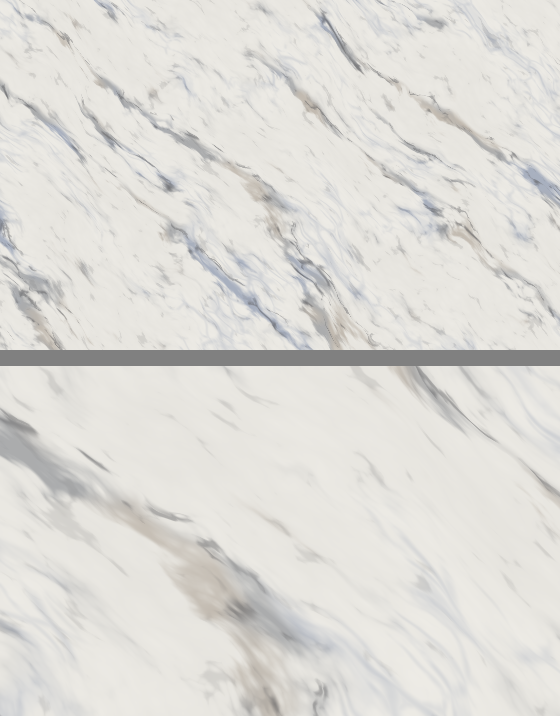
Top, the full canvas; bottom, a detail of the centre.
Give the GLSL for this texture, as a Shadertoy shader.

```glsl
const float TILE_WIDTH = 0.823;
const vec2 ALONG = vec2(0.72, -0.694);
const vec2 ACROSS = vec2(0.694, 0.72);

const vec3 STONE = vec3(0.914, 0.906, 0.884);
const vec3 GREY = vec3(0.67, 0.675, 0.68);
const vec3 BLUE = vec3(0.66, 0.69, 0.75);
const vec3 BEIGE = vec3(0.76, 0.73, 0.69);
const vec3 CHARCOAL = vec3(0.36, 0.36, 0.37);

vec2 hash2(vec2 c) {
    vec3 q = fract(c.xyx * vec3(0.1031, 0.1030, 0.0973));
    q += dot(q, q.yzx + 33.33);
    return fract((q.xx + q.yz) * q.zy);
}

// Distances to the nearest and second nearest cell points
vec2 cells(vec2 p) {
    vec2 id = floor(p);
    vec2 f = p - id;
    vec2 nearest = vec2(8.0);
    for (int y = -1; y <= 1; y++) {
        for (int x = -1; x <= 1; x++) {
            vec2 o = vec2(x, y);
            float d = length(o + hash2(id + o) - f);
            nearest = d < nearest.x ? vec2(d, nearest.x) : vec2(nearest.x, min(nearest.y, d));
        }
    }
    return nearest;
}

// Layered cellular noise, about zero mean and unit spread
float cloud(vec2 p, int octaves) {
    float sum = 0.0, total = 0.0, amp = 0.5;
    for (int i = 0; i < octaves; i++) {
        sum += amp * cells(p).x;
        total += amp;
        amp *= 0.5;
        p = p * 2.03 + vec2(17.3, 9.1);
    }
    return (sum / total - 0.43) * 9.0;
}

// Thin lines along the cell borders
float crackle(vec2 p, float width) {
    vec2 d = cells(p);
    return 1.0 - smoothstep(0.0, width, d.y - d.x);
}

vec2 warp(vec2 p, float amount) {
    float freq = 9.0;
    for (int i = 0; i < 5; i++) {
        p += amount / freq * sin(p.yx * freq + vec2(1.7, 4.1) * float(i + 1));
        freq *= 1.9;
    }
    return p;
}

// Slanted repeating vein: x is the soft band, y its dark rim
vec2 vein(vec2 p, float startX, float lean, vec2 span, float sway, float width) {
    float depth = 1.0 - p.y;
    float x = startX + lean * depth + sway * sin(7.5 * (depth - 0.25));
    float d = mod(p.x - x + 0.5 * TILE_WIDTH, TILE_WIDTH) - 0.5 * TILE_WIDTH;
    d /= sqrt(1.0 + lean * lean);
    float w = width * (0.45 + depth);
    float fade = smoothstep(span.x - 0.06, span.x + 0.06, depth)
               * (1.0 - smoothstep(span.y - 0.08, span.y + 0.06, depth));
    float rim = 1.0 - smoothstep(0.0008, 0.0042, abs(d - 0.55 * w));
    return fade * vec2(exp(-d * d / (w * w)), rim);
}

vec2 allVeins(vec2 p) {
    vec2 v = vein(p, 0.08, 1.08, vec2(0.02, 0.97), 0.065, 0.031);
    v = max(v, vein(p, 0.43, 0.56, vec2(0.52, 1.1), 0.02, 0.022));
    v = max(v, vein(p, -0.28, 1.16, vec2(0.18, 1.0), 0.018, 0.022));
    v = max(v, vein(p, -0.02, 0.95, vec2(0.26, 0.57), 0.012, 0.016));
    v = max(v, 0.75 * vein(p, 0.31, 2.2, vec2(-0.2, 0.09), 0.01, 0.022));
    return v;
}

void mainImage(out vec4 fragColor, in vec2 fragCoord) {
    vec2 p = fragCoord / iResolution.y;
    vec2 bent = warp(p, 0.16);
    vec2 flow = vec2(dot(bent, ALONG), dot(bent, ACROSS));

    // Noise stretched along the flow
    float broad = cloud(flow * vec2(2.4, 5.0) + 3.0, 3);
    float streak = cloud(flow * vec2(6.0, 23.0) + 11.0, 4);
    float grain = cloud(flow * vec2(15.0, 46.0) + 29.0, 3);
    float longLines = crackle(flow * vec2(5.0, 20.0) + 41.0, 0.16);
    float shortLines = crackle(flow * vec2(11.0, 36.0) + 53.0, 0.22);

    vec2 veins = allVeins(bent + ACROSS * (0.006 * streak + 0.002 * grain));
    float band = veins.x;

    // Coverage of fills, soft streaks, hairlines and dark seams
    float fill = smoothstep(-0.2, 1.1, band * 1.6 - 0.9 + 0.42 * streak + 0.1 * grain);
    float soft = smoothstep(0.2, 2.6, streak + 0.5 * broad + band);
    float gate = smoothstep(0.3, 1.8, broad + 1.6 * band + 0.4 * grain);
    float hair = gate * max(longLines, 0.7 * shortLines);
    float broken = smoothstep(-0.4, 1.2, grain);
    float seam = max(longLines * smoothstep(0.35, 0.9, band), 0.8 * veins.y) * broken;
    float fleck = smoothstep(1.5, 2.8, grain + 0.35 * streak);

    // Tinted minerals over pale stone
    vec3 mineral = mix(GREY, BLUE, smoothstep(0.0, 1.3, broad));
    mineral = mix(mineral, BEIGE, smoothstep(0.3, 1.5, -broad));
    vec3 colour = STONE + 0.005 * clamp(broad, -2.0, 2.0) - 0.003 * grain;
    colour = mix(colour, mineral, clamp(0.8 * fill + 0.2 * soft + 0.28 * hair, 0.0, 1.0));
    colour = mix(colour, CHARCOAL, clamp(0.5 * seam + 0.13 * fleck, 0.0, 0.75));
    fragColor = vec4(colour, 1.0);
}
```
